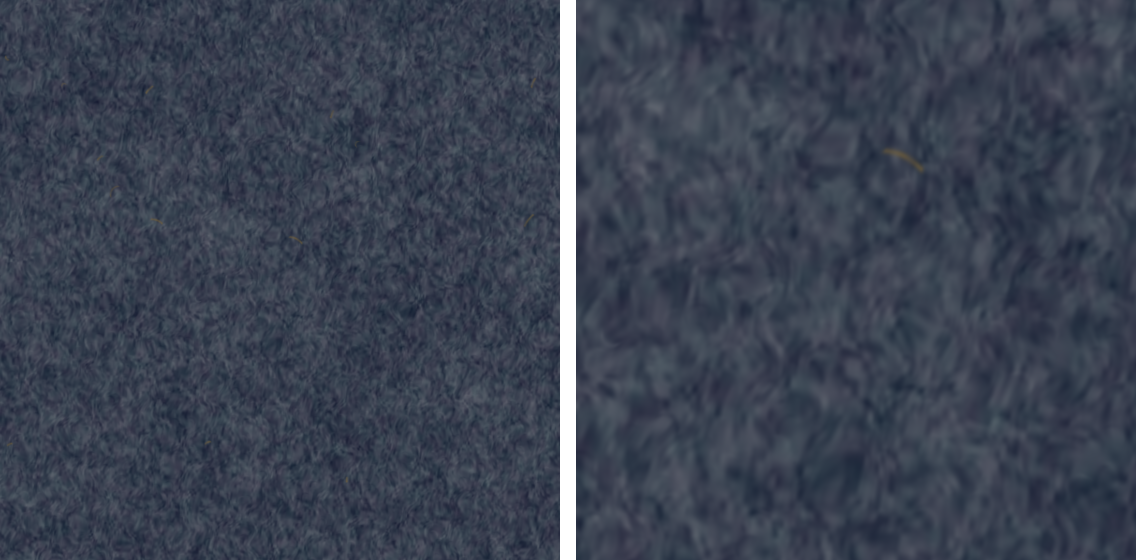
Left, the full canvas; right, a detail of the centre.
Give the GLSL for this texture, as a Shadertoy shader.

```glsl
// Dense blue-grey wool felt: layered, slightly upright value noise forms the
// mottled pile, a scattered grid of short strands gives it a fibrous grain,
// and a few ochre or pale stray fibres lie on top.
#define BASE_COLOR vec3(0.219, 0.249, 0.310)
#define OCHRE_COLOR vec3(0.46, 0.38, 0.22)
#define PALE_COLOR vec3(0.40, 0.42, 0.46)
#define PILE_CONTRAST 0.086
#define TINT_AMOUNT 0.014
#define STRAND_CELLS 72.0
#define STRAND_CONTRAST 0.030
#define STRAY_COUNT 15
#define STRAY_WIDTH 0.0021

// Integer hash giving two values in 0..1
vec2 hash2(vec2 cell, int seed) {
    uvec2 q = uvec2(ivec2(cell) + ivec2(seed * 131, seed * 57));
    q = q * 1664525u + 1013904223u;
    q.x += q.y * 1664525u;
    q.y += q.x * 1664525u;
    q ^= q >> 16u;
    q.x += q.y * 1664525u;
    q.y += q.x * 1664525u;
    q ^= q >> 16u;
    return vec2(q & 65535u) / 65535.0;
}

// Smooth value noise in -1..1
float noise(vec2 p, int seed) {
    vec2 cell = floor(p);
    vec2 f = fract(p);
    f = f * f * (3.0 - 2.0 * f);
    float a = hash2(cell, seed).x;
    float b = hash2(cell + vec2(1, 0), seed).x;
    float c = hash2(cell + vec2(0, 1), seed).x;
    float d = hash2(cell + vec2(1, 1), seed).x;
    return 2.0 * mix(mix(a, b, f.x), mix(c, d, f.x), f.y) - 1.0;
}

vec2 rotate(vec2 p, float angle) {
    float c = cos(angle), s = sin(angle);
    return vec2(c * p.x + s * p.y, c * p.y - s * p.x);
}

// Mottled pile: broad clouds down to fine tufts, each octave tilted differently
float pile(vec2 uv) {
    vec2 bend = vec2(noise(uv * 38.0, 1), noise(uv * 38.0, 2)) * 0.006;
    vec2 p = uv + bend;
    float tone = 0.20 * noise(rotate(p, 0.5) * 10.0, 3);
    tone += 0.30 * noise(rotate(p, -0.4) * vec2(44.0, 36.0), 4);
    tone += 0.60 * noise(rotate(p, 0.25) * vec2(125.0, 84.0), 5);
    tone += 0.52 * noise(rotate(p, -0.2) * vec2(235.0, 150.0), 6);
    return tone;
}

// Soft bent fibre lying along y, centred on the origin
float fibre(vec2 p, float halfLength, float width, float bend) {
    p.x += bend * p.y * p.y / halfLength;
    p.y -= clamp(p.y, -halfLength, halfLength);
    return exp(-dot(p, p) / (width * width));
}

// Light and dark short strands, one per jittered cell
float strands(vec2 uv) {
    vec2 p = uv * STRAND_CELLS;
    vec2 home = floor(p);
    float sum = 0.0;
    for (int y = -1; y <= 1; y++) {
        for (int x = -1; x <= 1; x++) {
            vec2 cell = home + vec2(x, y);
            vec2 place = hash2(cell, 11);
            vec2 look = hash2(cell, 12);
            vec2 q = rotate(p - cell - place, (look.x - 0.5) * 1.8);
            sum += (look.y * 2.0 - 1.0) * fibre(q, 0.42, 0.17, look.x - 0.5);
        }
    }
    return sum;
}

// A few stray coloured fibres scattered over the cloth
vec3 addStrays(vec3 color, vec2 uv) {
    for (int i = 0; i < STRAY_COUNT; i++) {
        vec2 id = vec2(i, 7);
        vec2 place = hash2(id, 21);
        vec2 shape = hash2(id, 22);
        vec2 look = hash2(id, 23);
        vec2 p = rotate(uv - place, (shape.x - 0.5) * 2.6);
        float halfLength = mix(0.003, 0.013, shape.y * shape.y);
        float cover = fibre(p, halfLength, STRAY_WIDTH, look.y - 0.5);
        cover *= mix(0.3, 0.85, look.y) * (0.85 + 0.3 * noise(uv * 180.0, 24));
        vec3 dye = mix(OCHRE_COLOR, PALE_COLOR, step(0.72, look.x));
        color = mix(color, dye, clamp(cover, 0.0, 1.0));
    }
    return color;
}

void mainImage(out vec4 fragColor, in vec2 fragCoord) {
    vec2 uv = fragCoord / iResolution.y;

    // Brightness of the pile; shadows keep a little more blue
    float tone = PILE_CONTRAST * pile(uv) + STRAND_CONTRAST * strands(uv);
    vec3 color = BASE_COLOR + tone * vec3(1.04, 1.02, 0.86);

    // Mixed dye: patches drift between teal and plum
    float tint = noise(uv * 60.0, 31) + 0.7 * noise(uv * vec2(130.0, 95.0), 32);
    color += TINT_AMOUNT * tint * vec3(0.8, -0.35, 0.1);

    color = addStrays(color, uv);
    fragColor = vec4(clamp(color, 0.0, 1.0), 1.0);
}
```
